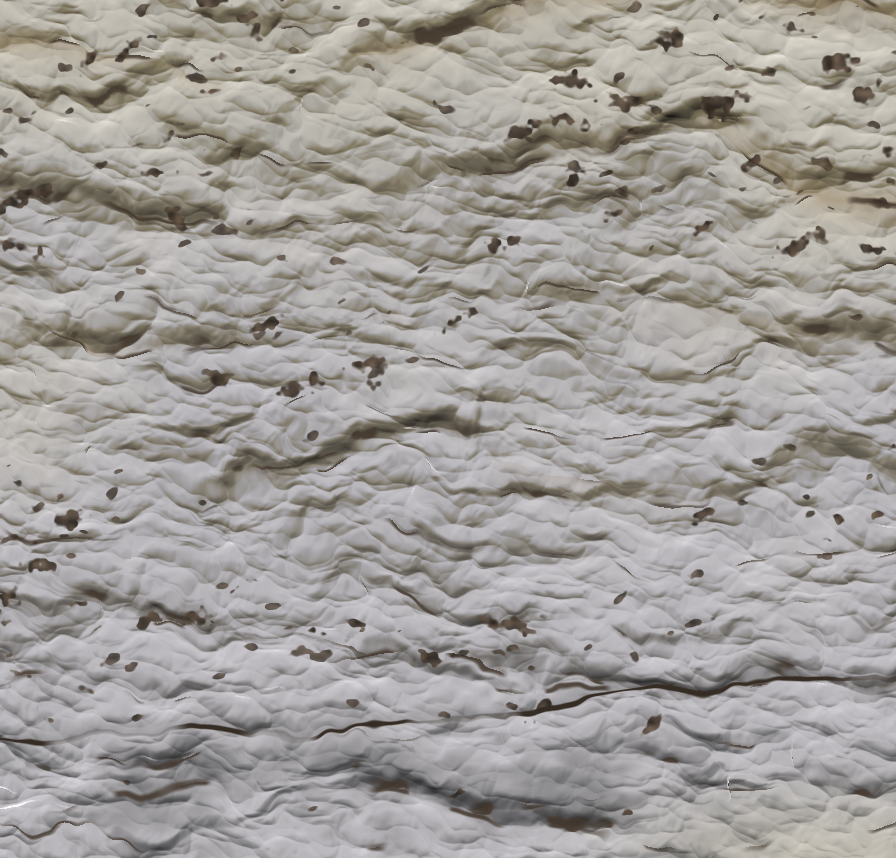
Reproduce this texture procedurally as a Shadertoy shader.

```glsl
// Weathered chalk cliff: chipped ledges lit from above, dark pits, ochre stains and a long crack.
#define LEDGE_ROWS 5.5
#define STEP_ROWS 13.0
#define CHIP_ROWS 9.0
#define RELIEF 0.24
#define BASE_TONE 0.675
#define PIT_DENSITY 0.6
#define STAIN 0.5
#define CREAM vec3(1.025, 1.005, 0.95)
#define LILAC vec3(1.0, 0.99, 1.01)
#define OCHRE vec3(0.60, 0.51, 0.37)
#define PIT_BROWN vec3(0.26, 0.215, 0.175)

float hash(vec2 p) {
    return fract(sin(dot(p, vec2(127.1, 311.7))) * 43758.5453);
}

float noise(vec2 p) {
    vec2 i = floor(p), f = fract(p);
    f = f * f * (3.0 - 2.0 * f);
    return mix(mix(hash(i), hash(i + vec2(1, 0)), f.x),
               mix(hash(i + vec2(0, 1)), hash(i + vec2(1, 1)), f.x), f.y);
}

float fbm(vec2 p) {
    float sum = 0.0, amp = 0.5;
    for (int i = 0; i < 4; i++) {
        sum += amp * noise(p);
        p = mat2(1.6, 1.2, -1.2, 1.6) * p + 7.3;
        amp *= 0.5;
    }
    return sum / 0.94;
}

// Jagged displacement that breaks up every edge
vec2 ragged(vec2 p) {
    vec2 d = 0.024 * (vec2(noise(p * 17.0), noise(p * 17.0 + 31.0)) - 0.5);
    return p + d + 0.010 * (vec2(noise(p * 55.0 + 9.0), noise(p * 55.0 + 47.0)) - 0.5);
}

// One layer of short overhangs: x = height, y = distance to the seam, z = strength
vec3 ledges(vec2 p, float rows, float seed) {
    float k = rows / LEDGE_ROWS;
    vec2 w = p * k + seed;
    float bend = 0.2 * noise(w * vec2(2.2, 1.6)) + 0.1 * noise(w * vec2(6.0, 4.0) + 3.1);
    float s = (p.y + bend / k) * rows + seed;
    float row = floor(s), f = s - row;
    float strength = smoothstep(0.38, 0.7, noise(vec2(p.x * rows * 1.1 + seed, row * 7.3)));
    float height = smoothstep(0.0, 0.22, f) * (1.0 - f) * strength / rows;
    return vec3(height, min(f, 1.0 - f) / rows, strength);
}

// Overlapping tilted facets with steep broken lower edges
float chips(vec2 p, float rows) {
    vec2 q = p * rows * vec2(0.65, 1.0) + rows;
    q.y += 0.25 * q.x;
    vec2 home = floor(q);
    float top = -9.0;
    for (int j = -1; j <= 1; j++)
    for (int i = -1; i <= 1; i++) {
        vec2 cell = home + vec2(i, j);
        vec2 v = q - cell - vec2(hash(cell + 3.7), hash(cell + 8.2));
        vec2 tilt = vec2(hash(cell + 1.3), hash(cell + 6.1)) - 0.5;
        vec2 fall = v * vec2(1.0, v.y < 0.0 ? 1.6 : 0.95);
        top = max(top, 0.5 * hash(cell) + dot(v, tilt) - 0.85 * dot(fall, fall));
    }
    return top / rows;
}

float relief(vec2 p) {
    p = ragged(p);
    float h = 0.15 * ledges(p, LEDGE_ROWS, 2.0).x + 0.14 * ledges(p, STEP_ROWS, 5.4).x;
    h += 0.22 * chips(p, CHIP_ROWS) + 0.32 * chips(p, CHIP_ROWS * 2.7);
    h += 0.36 * chips(p, CHIP_ROWS * 5.4);
    return h + 0.0022 * noise(p * vec2(85.0, 100.0)) + 0.0013 * noise(p * 160.0);
}

// Ragged slanted hollows on a jittered grid, gathered in clumps
float pits(vec2 p, float cells, vec2 size, float density) {
    vec2 home = floor(p * cells);
    float rag = 2.0 * (noise(p * 85.0) - 0.5) + 1.3 * (noise(p * 170.0) - 0.5);
    float mask = 0.0;
    for (int j = -1; j <= 1; j++)
    for (int i = -1; i <= 1; i++) {
        vec2 cell = home + vec2(i, j);
        vec2 centre = (cell + vec2(hash(cell + 3.7), hash(cell + 8.2))) / cells;
        float belt = smoothstep(0.1, 0.3, centre.y) * (1.0 - 0.4 * smoothstep(0.6, 0.9, centre.y));
        float clump = belt * smoothstep(0.25, 0.6, noise(centre * 5.0 + 20.0));
        float angle = 1.3 * (hash(cell + 5.1) - 0.35);
        float c = cos(angle), s = sin(angle);
        vec2 v = mat2(c, -s, s, c) * (p - centre);
        float r = length(v / (size * mix(0.5, 1.3, hash(cell + 1.9)))) + rag;
        mask = max(mask, (1.0 - smoothstep(0.5, 1.15, r)) * step(hash(cell + cells), density * clump));
    }
    return mask;
}

void mainImage(out vec4 fragColor, in vec2 fragCoord) {
    vec2 p = fragCoord / iResolution.y;
    float patches = fbm(p * 4.0 + 11.0);

    // Slope lighting, with shadow cast by the rock above
    vec2 e = vec2(0.002, 0.0);
    float h = relief(p);
    vec2 slope = vec2(relief(p + e.xy) - h, relief(p + e.yx) - h) / e.x;
    float over = relief(p + vec2(-0.003, 0.010)) - h;
    float lit = BASE_TONE - RELIEF * (slope.y - 0.35 * slope.x) - 5.0 * max(over - 0.002, 0.0);
    lit += 0.2 * (patches - 0.5) + 0.06 * (fbm(p * vec2(55.0, 12.0)) - 0.5);
    lit = min(lit, 0.71 + 0.35 * (lit - 0.71));
    lit = max(lit, 0.42 + 0.45 * (lit - 0.42));

    // Cream above, lilac below, olive in the shade
    float warm = smoothstep(0.35, 0.95, p.y + 0.6 * (patches - 0.5));
    warm = max(warm, smoothstep(0.13, 0.0, p.y) * smoothstep(0.6, 0.95, p.x));
    vec3 col = lit * mix(LILAC, CREAM, warm);
    float shade = smoothstep(0.66, 0.47, lit) * smoothstep(0.1, 0.5, p.y);
    col *= mix(vec3(1.0), vec3(1.03, 0.985, 0.85), shade);

    // Grey weathering in the lowest bed
    float low = smoothstep(0.17, 0.10, p.y);
    col *= 1.0 - 0.22 * low * smoothstep(0.42, 0.72, fbm(p * vec2(9.0, 16.0)));

    // Rusty seams and short broken crevices under the ledges
    vec2 r = ragged(p);
    vec3 big = ledges(r, LEDGE_ROWS, 2.0), mid = ledges(r, STEP_ROWS, 5.4);
    float rust = big.z * exp(-big.y * 70.0) * smoothstep(0.25, 0.7, p.y);
    col = mix(col, OCHRE, STAIN * rust * smoothstep(0.3, 0.65, patches));
    float gap = big.z * smoothstep(0.5, 0.7, noise(p * vec2(26.0, 20.0)));
    float crevice = gap * (1.0 - smoothstep(0.001, 0.005, big.y));
    gap = mid.z * smoothstep(0.55, 0.8, noise(p * vec2(32.0, 26.0) + 6.0));
    crevice = max(crevice, gap * (1.0 - smoothstep(0.001, 0.004, mid.y)));
    crevice = max(crevice, smoothstep(0.008, 0.013, over) * smoothstep(0.5, 0.7, noise(p * 26.0)));
    col = mix(col, PIT_BROWN, 0.85 * crevice);

    // Dark pits, large and small
    float pit = pits(p, 15.0, vec2(0.018, 0.0065), PIT_DENSITY);
    pit = max(pit, 0.85 * pits(p, 34.0, vec2(0.008, 0.0035), PIT_DENSITY * 0.7));
    col = mix(col, PIT_BROWN * (0.5 + 1.1 * noise(p * 120.0)), 0.9 * pit);

    // Long crack with a shaded lip above it
    float line = 0.145 + 0.06 * smoothstep(0.2, 1.0, p.x) + 0.022 * (noise(vec2(p.x * 8.0, 3.0)) - 0.5);
    float d = mix(p.y, r.y, 0.7) - line;
    col *= 1.0 - 0.15 * smoothstep(-0.002, 0.002, d) * smoothstep(0.025, 0.0, d);
    float width = 0.0024 * noise(vec2(p.x * 18.0, 1.0));
    float open = 0.2 + 0.8 * smoothstep(0.2, 0.45, noise(vec2(p.x * 12.0, 5.0)));
    col = mix(col, PIT_BROWN * 0.8, open * (1.0 - smoothstep(width, width + 0.0025, abs(d))));

    fragColor = vec4(clamp(col, 0.0, 1.0), 1.0);
}
```
